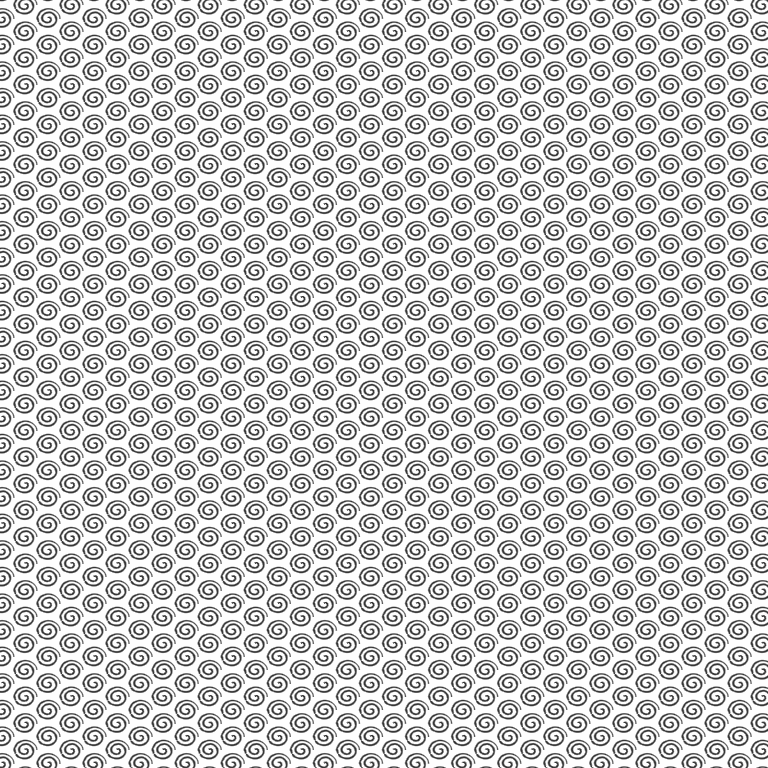
A WebGL 1 fragment shader for this pattern:

```glsl
precision highp float;
// Half-drop grid of small, open, rough-edged ink spirals on white.

uniform vec2 u_resolution;

const float TAU = 6.2831853;

const vec3 PAPER = vec3(0.995);
const vec3 INK = vec3(0.21);

// Grid, in canvas units
const float COLUMN_PITCH = 0.03;
const vec2 ORIGIN = vec2(0.0325, 0.993);

// Spiral, in units of the column pitch
const float ROW_PITCH = 1.1547;
const float FLATTEN = 1.15;       // wider than tall
const float OUTER_RADIUS = 0.52;
const float RADIUS_STEP = 0.12;   // shrink per turn at the outer end
const float RADIUS_CURVE = 0.04;  // extra shrink towards the core
const float FIRST_TURN = 0.0;
const float LAST_TURN = 2.3;
const float HALF_WIDTH = 0.044;
const float TAIL_WIDTH = 0.5;     // share of the width left at the outer end
const float ROUGHNESS = 0.4;
const float WOBBLE = 0.02;
const float NICK_DEPTH = 0.05;
const float EDGE_SOFTNESS = 1.4;  // in pixels

float hash(float n) {
  return fract(sin(n * 127.1) * 43758.5453);
}

float noise(float x) {
  float i = floor(x);
  return mix(hash(i), hash(i + 1.0), smoothstep(0.0, 1.0, x - i));
}

// Signed distance to one worn spiral, wound inwards anticlockwise
float spiralDistance(vec2 p) {
  p.y *= FLATTEN;
  float radius = length(p);
  float angle = fract(atan(p.y, p.x) / TAU + 1.0);
  float nearest = 1.0;
  for (int i = 0; i <= 2; i++) {
    float turn = float(i) + angle;
    float armRadius = OUTER_RADIUS - (RADIUS_STEP + RADIUS_CURVE * turn) * turn;
    armRadius += WOBBLE * (noise(turn * 19.0 + 11.0) - 0.5);

    // Stroke swells from the tail and varies along its length
    float width = HALF_WIDTH * mix(TAIL_WIDTH, 1.0, smoothstep(FIRST_TURN, 0.45, turn));
    width *= 1.0 + ROUGHNESS * (noise(turn * 26.0 + 7.0) - 0.5);

    // Dry-brush nicks along the outer arm
    float outerArm = 1.0 - smoothstep(0.35, 0.8, turn);
    width -= NICK_DEPTH * outerArm * smoothstep(0.65, 0.9, noise(turn * 30.0 + 3.0));

    float across = abs(radius - armRadius) - width;
    float pastEnd = max(FIRST_TURN - turn, turn - LAST_TURN) * TAU * max(armRadius, 0.04);
    nearest = min(nearest, max(across, pastEnd));
  }
  return nearest;
}

// Nearest spiral, checking the columns on both sides
float patternDistance(vec2 p) {
  float nearest = 1.0;
  float home = floor(p.x + 0.5);
  for (int k = -1; k <= 1; k++) {
    float column = home + float(k);
    float row = p.y / ROW_PITCH + 0.5 * mod(column, 2.0);
    vec2 cell = vec2(p.x - column, (fract(row + 0.5) - 0.5) * ROW_PITCH);
    nearest = min(nearest, spiralDistance(cell));
  }
  return nearest;
}

void main() {
  vec2 uv = gl_FragCoord.xy / u_resolution;
  float pixel = EDGE_SOFTNESS / (min(u_resolution.x, u_resolution.y) * COLUMN_PITCH);
  float d = patternDistance((uv - ORIGIN) / COLUMN_PITCH);
  float coverage = clamp(0.5 - d / pixel, 0.0, 1.0);
  gl_FragColor = vec4(mix(PAPER, INK, coverage), 1.0);
}
```
